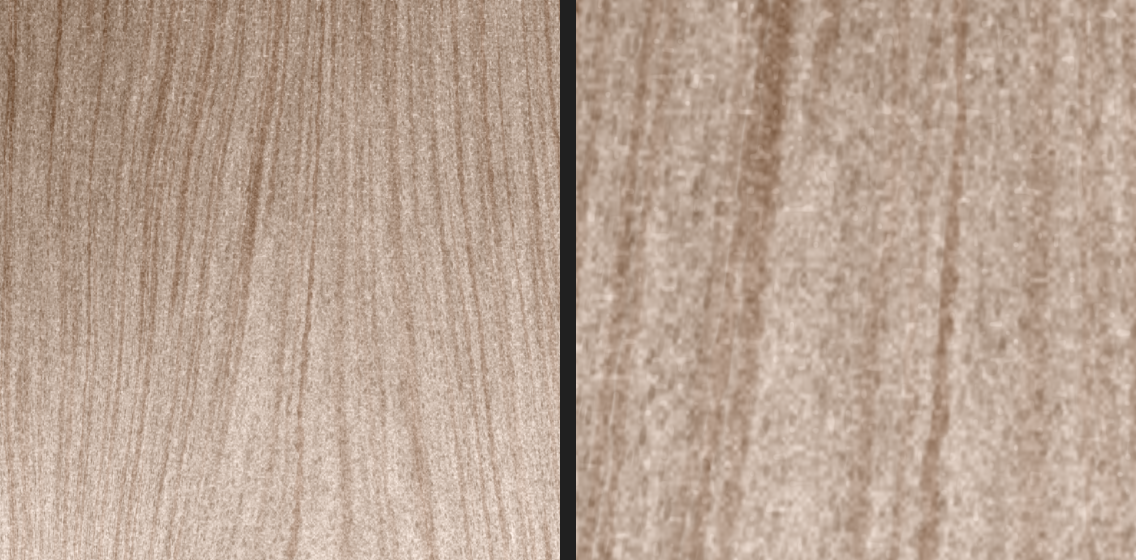
Left, the full canvas; right, a detail of the centre.
This texture is drawn by a WebGL 1 fragment shader. Its source:

```glsl
precision highp float;
uniform vec2 u_resolution;

#define STREAK_DEPTH 0.40
#define STREAK_WIDTH 0.0052
#define STREAK_COLUMNS 25.0
#define PORE_GRID vec2(88.0, 36.0)
#define PORE_DEPTH 0.30
#define FIBRE_DEPTH 0.20
#define GRAIN_DEPTH 0.34
#define GLINT_GAIN 0.30
#define DARK_WOOD vec3(0.53, 0.43, 0.35)
#define PALE_WOOD vec3(0.85, 0.78, 0.73)
#define STREAK_TINT vec3(0.012, -0.012, -0.022)

float hash(vec2 p) {
  vec3 q = fract(vec3(p.xyx) * 0.1031);
  q += dot(q, q.yzx + 33.33);
  return fract((q.x + q.y) * q.z);
}

float noise(vec2 p) {
  vec2 i = floor(p), f = fract(p);
  f = f * f * (3.0 - 2.0 * f);
  return mix(mix(hash(i), hash(i + vec2(1.0, 0.0)), f.x),
             mix(hash(i + vec2(0.0, 1.0)), hash(i + vec2(1.0, 1.0)), f.x), f.y);
}

// Straightens the grain: left lines lean left going down, right lines lean right
vec2 grainSpace(vec2 uv) {
  float down = 1.0 - uv.y;
  float offset = (uv.x - 0.33) / 0.21;
  float lean = -0.13 * exp(-offset * offset) + 0.09 * smoothstep(0.52, 0.85, uv.x);
  float sway = (noise(vec2(uv.x * 5.0, uv.y * 3.0)) - 0.5) * 0.022;
  return vec2(uv.x - lean * pow(down, 1.2) + sway, uv.y);
}

// Long tapering growth lines, one per jittered column
float streaks(vec2 g, float columns, float seed) {
  float ragged = (noise(g * vec2(240.0, 70.0) + seed) - 0.5) * 0.005;
  float column = floor(g.x * columns);
  float dark = 0.0;
  for (int k = -1; k <= 1; k++) {
    float id = column + float(k) + 20.0;
    float jitter = hash(vec2(id, seed));
    float wander = (noise(vec2(id * 3.0 + seed, g.y * 7.0)) - 0.5) * 0.006;
    float center = (id - 20.0 + 0.1 + 0.8 * jitter) / columns + wander;
    float run = noise(vec2(id * 5.0 + seed, g.y * 2.2 + jitter * 9.0));
    float presence = smoothstep(0.25, 0.55, run);
    float width = STREAK_WIDTH * (0.5 + 0.9 * hash(vec2(seed, id))) * (0.35 + 0.65 * presence);
    float reach = abs(g.x - center + ragged);
    float line = 1.0 - smoothstep(width * 0.3, width * 1.5, reach);
    float halo = 0.22 * exp(-reach / (width * 2.2));
    float strength = 0.5 + 0.5 * hash(vec2(id, seed + 8.0));
    dark = max(dark, max(line, halo) * presence * strength);
  }
  return dark;
}

// Short thin dashes in staggered columns
float pores(vec2 g, float seed) {
  vec2 p = g * PORE_GRID + seed;
  p.y += hash(vec2(floor(p.x) + 40.0, seed)) * 17.0;
  vec2 cell = floor(p) + 40.0;
  float pick = hash(cell + seed);
  vec2 center = vec2(0.25 + 0.5 * hash(cell + 3.7), 0.38 + 0.24 * hash(cell + 9.1));
  vec2 size = vec2(0.15 + 0.08 * pick, 0.2 + 0.16 * hash(cell + 5.3));
  float d = length((fract(p) - center) / size);
  return (1.0 - smoothstep(0.35, 1.05, d)) * step(0.25, pick) * (0.4 + 0.6 * pick);
}

// Light falling from the lower edge, with a shaded upper left side
float lighting(vec2 uv) {
  float down = 1.0 - uv.y;
  float shade = exp(-uv.x * uv.x * 14.0) * (1.0 - smoothstep(0.35, 1.0, down));
  float cloud = noise(uv * vec2(6.0, 3.0) + 11.0) - 0.5;
  return 0.50 + 0.52 * pow(down, 1.15) - 0.26 * shade
       + 0.08 * smoothstep(0.5, 1.0, uv.x) + 0.10 * cloud;
}

void main() {
  vec2 uv = gl_FragCoord.xy / u_resolution;
  vec2 g = grainSpace(uv);

  float tone = lighting(uv);

  // Growth lines, broad and fine
  float streak = max(streaks(g, STREAK_COLUMNS, 2.0),
                     0.75 * streaks(g, STREAK_COLUMNS * 1.6, 31.0));
  tone -= STREAK_DEPTH * streak;

  // Fibres and pores
  float fibre = noise(g * vec2(110.0, 6.0)) + noise(g * vec2(230.0, 22.0)) - 1.0;
  tone += FIBRE_DEPTH * fibre;
  float poreMask = max(pores(g, 0.0), pores(g, 13.4));
  tone -= PORE_DEPTH * poreMask * (1.0 - 0.5 * streak) * (1.1 - 0.4 * uv.y);

  // Surface grain and small glints
  float grain = noise(uv * 250.0) + noise(uv * vec2(390.0, 330.0) + 7.0) - 1.0;
  tone += GRAIN_DEPTH * grain;
  float glint = smoothstep(0.72, 0.95, noise(uv * vec2(210.0, 190.0) + 50.0));
  tone += GLINT_GAIN * glint * (0.35 + 0.65 * uv.y);

  vec3 color = mix(DARK_WOOD, PALE_WOOD, tone) + STREAK_TINT * streak;
  gl_FragColor = vec4(clamp(color, 0.0, 1.0), 1.0);
}
```
